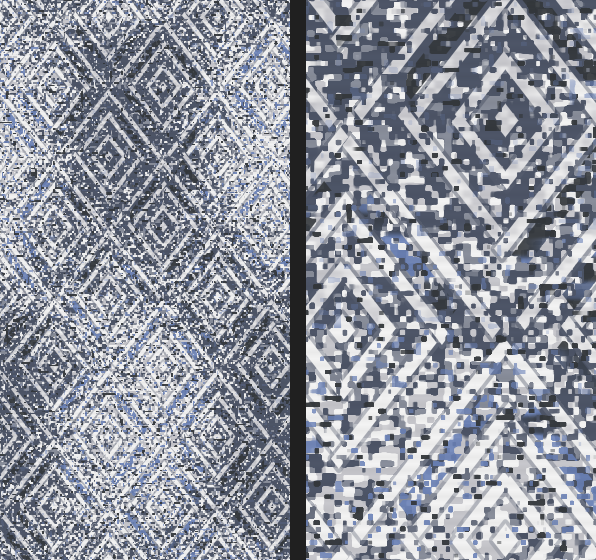
Left: the whole. Right: its middle third, enlarged.
A Shadertoy shader for this pattern:

```glsl
#define REPEATS vec2(2.6667, 4.0)
#define PHASE vec2(0.5, 0.38)
#define LINE_HALF_WIDTH 0.024
#define SPECKLE_GRID vec2(135.0, 256.0)
#define THREAD_ROWS 256.0
#define WEAR 0.80
#define SLATE vec3(0.30, 0.33, 0.40)
#define WHITE vec3(0.94)
#define SILVER vec3(0.77, 0.77, 0.79)
#define GREY vec3(0.53, 0.55, 0.60)
#define BLUE vec3(0.41, 0.50, 0.71)
#define CHARCOAL vec3(0.20, 0.215, 0.23)

float hash(vec2 p) {
    vec3 q = fract(vec3(p.xyx) * 0.1031);
    q += dot(q, q.yzx + 33.33);
    return fract((q.x + q.y) * q.z);
}

// Value noise whose steep blend gives stitch-like blocks
float stitchNoise(vec2 p) {
    vec2 cell = floor(p);
    vec2 f = smoothstep(vec2(0.12, 0.25), vec2(0.88, 0.75), fract(p));
    float low = mix(hash(cell), hash(cell + vec2(1, 0)), f.x);
    float high = mix(hash(cell + vec2(0, 1)), hash(cell + vec2(1, 1)), f.x);
    return mix(low, high, f.y);
}

float boxDistance(vec2 p, vec2 halfSize) {
    vec2 d = abs(p) - halfSize;
    return length(max(d, 0.0)) + min(max(d.x, d.y), 0.0);
}

// Pale and dark clouds in a half-drop layout
float cloudTone(vec2 uv) {
    vec2 wave = cos(6.28318 * (uv - vec2(0.97, 0.74)));
    float drift = stitchNoise(uv * vec2(5.0, 9.0) + 17.0) - 0.5;
    float streak = stitchNoise(uv * vec2(9.0, 75.0) + 41.0) - 0.5;
    return 0.42 + 0.31 * wave.x * wave.y + 0.16 * drift + 0.20 * streak;
}

// x: distance to the pinwheel lines, y: distance to the filled bands
vec2 diamondMotif(vec2 p, vec2 id) {
    vec2 nearest = vec2(1.0);
    for (int side = 0; side < 4; side++) {
        for (int ring = 0; ring < 2; ring++) {
            float k = float(ring);
            vec2 center = vec2(0.145 + 0.15 * k, 0.01 + 0.03 * k);
            vec2 halfSize = vec2(LINE_HALF_WIDTH, 0.15 + 0.15 * k);
            nearest.x = min(nearest.x, boxDistance(p - center, halfSize));
        }
        // Two long lines part each diamond from its neighbours
        if (side < 2) {
            vec2 longOffset = p - vec2(0.465, 0.02);
            nearest.x = min(nearest.x, boxDistance(longOffset, vec2(LINE_HALF_WIDTH, 0.46)));
        }
        if (hash(id + float(side) * 7.3 + 90.0) < 0.6) {
            vec2 bandOffset = p - vec2(0.375, 0.03);
            nearest.y = min(nearest.y, boxDistance(bandOffset, vec2(0.036, 0.27)));
        }
        p = vec2(-p.y, p.x);
    }
    // Solid heart of the diamond
    nearest.x = min(nearest.x, boxDistance(p, vec2(0.04)));
    return nearest;
}

void mainImage(out vec4 fragColor, in vec2 fragCoord) {
    vec2 uv = fragCoord / iResolution.xy;
    float tone = cloudTone(uv);
    float pale = smoothstep(0.25, 0.65, tone);

    // Diagonal lattice of diamonds
    vec2 q = uv * REPEATS - PHASE;
    vec2 lattice = vec2(q.x + q.y, q.x - q.y);
    vec2 id = floor(lattice + 0.5);
    vec2 motif = diamondMotif(lattice - id, id);
    float aa = 4.5 / iResolution.y;
    vec2 cover = 1.0 - smoothstep(-aa, aa, motif);
    float rim = 1.0 - smoothstep(0.012, 0.012 + 2.0 * aa, motif.x);

    // Independent layers of short woven dashes
    vec2 grain = uv * SPECKLE_GRID;
    float fleck = stitchNoise(grain);
    float wornFleck = stitchNoise(grain * vec2(0.8, 1.0) + 311.0);
    float darkFleck = stitchNoise(grain * vec2(0.6, 1.0) + 577.0);
    float tintFleck = stitchNoise(grain * vec2(0.7, 0.9) + 823.0);

    // Ground
    vec3 paleYarn = mix(SILVER, WHITE, smoothstep(0.44, 0.54, tintFleck));
    vec3 darkYarn = mix(SLATE, GREY, smoothstep(0.70, 0.76, tintFleck + 0.14 * pale));
    float reveal = 1.0 - smoothstep(-0.06, 0.06, fleck - tone);
    vec3 color = mix(darkYarn, paleYarn, reveal);

    // Bands: charcoal in the dark clouds, blue in the pale ones
    vec3 bandColor = mix(CHARCOAL, BLUE, smoothstep(0.25, 0.6, pale));
    float bandWear = 1.0 - smoothstep(0.44, 0.52, wornFleck);
    color = mix(color, bandColor, cover.y * bandWear * 0.9);

    // Soft rim, so the lines stay legible on pale ground
    color = mix(color, mix(SLATE, GREY, pale), rim * 0.5);

    // Pale lines, rubbed away in places
    float lineWear = 1.0 - smoothstep(WEAR - 0.05, WEAR + 0.05, fleck);
    vec3 lineColor = mix(SILVER, WHITE, smoothstep(-0.3, 0.5, pale + 0.5 * (tintFleck - 0.5)));
    color = mix(color, lineColor, cover.x * lineWear);

    // Scattered dark and blue dashes
    float dash = smoothstep(0.87, 0.91, darkFleck);
    color = mix(color, CHARCOAL, dash * 0.95);
    float blueDash = smoothstep(0.84, 0.88, wornFleck) * (0.2 + 0.7 * pale);
    color = mix(color, BLUE, blueDash);

    // Woven rows
    float thread = abs(fract(uv.y * THREAD_ROWS * 0.5) * 2.0 - 1.0);
    color *= 0.975 + 0.04 * thread;
    fragColor = vec4(clamp(color, 0.0, 1.0), 1.0);
}
```
